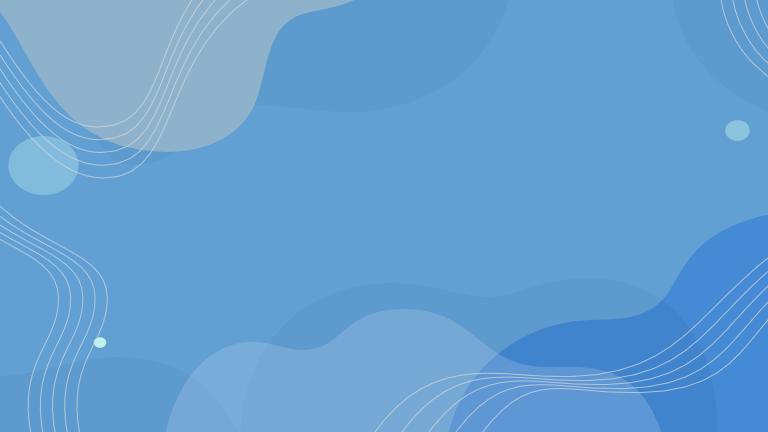
Reproduce this background procedurally as a Shadertoy shader.

```glsl
// Flat blue background with soft layered waves, pale dots and bundles of thin curved lines.

const float CANVAS_HEIGHT = 4.32;   // canvas is 7.68 x 4.32 units, y runs down from the top
const int STEPS = 14;               // straight pieces per cubic curve
const float TOP = 1.0;              // the filled area hangs from the top edge
const float BOTTOM = -1.0;          // the filled area rises from the bottom edge

const vec3 SKY = vec3(0.384, 0.627, 0.831);
const vec3 SHADE = vec3(0.950, 0.962, 0.973);
const vec3 SAND = vec3(0.560, 0.698, 0.800);
const vec3 COBALT = vec3(0.270, 0.540, 0.830);
const vec3 MIST = vec3(0.880, 0.920, 0.940);
const vec3 AQUA = vec3(0.750, 0.945, 0.930);
const vec3 THREAD = vec3(0.800, 0.840, 0.860);

vec2 cubic(vec2 a, vec2 b, vec2 c, vec2 d, float t) {
    float u = 1.0 - t;
    return u * u * u * a + 3.0 * u * u * t * b + 3.0 * u * t * t * c + t * t * t * d;
}

float segmentDistance(vec2 p, vec2 a, vec2 b) {
    vec2 ab = b - a;
    return length(p - a - ab * clamp(dot(p - a, ab) / dot(ab, ab), 0.0, 1.0));
}

// Adds a cubic border. edge.x is the distance, edge.y flips sign at each crossing.
void border(inout vec2 edge, vec2 p, float side, vec4 ab, vec4 cd) {
    vec2 lo = min(min(ab.xy, ab.zw), min(cd.xy, cd.zw)) - 0.1;
    vec2 hi = max(max(ab.xy, ab.zw), max(cd.xy, cd.zw)) + 0.1;
    if (p.x < lo.x || p.x > hi.x) return;
    vec2 a = ab.xy;
    for (int i = 1; i <= STEPS; i++) {
        vec2 b = cubic(ab.xy, ab.zw, cd.xy, cd.zw, float(i) / float(STEPS));
        edge.x = min(edge.x, segmentDistance(p, a, b));
        if ((a.x > p.x) != (b.x > p.x)) {
            float y = mix(a.y, b.y, (p.x - a.x) / (b.x - a.x));
            if ((y - p.y) * side > 0.0) edge.y = -edge.y;
        }
        a = b;
    }
}

float fill(vec2 edge, float px) {
    return clamp(0.5 - edge.x * edge.y / px, 0.0, 1.0);
}

float ellipse(vec2 p, vec2 center, vec2 radius, float px) {
    float d = (length((p - center) / radius) - 1.0) * min(radius.x, radius.y);
    return clamp(0.5 - d / px, 0.0, 1.0);
}

// Five lines of two joined cubics; the shift between lines varies from start to end.
float threads(vec2 p, vec4 ab, vec4 cd, vec4 ef, vec2 g, vec2 startShift, vec2 endShift, float px) {
    vec2 midShift = 0.5 * (startShift + endShift);
    vec2 edge = vec2(9.0, 1.0);
    for (int i = 0; i < 5; i++) {
        float k = float(i);
        vec4 middle = cd + k * midShift.xyxy;
        vec4 last = ef + k * vec4(midShift, endShift);
        border(edge, p, TOP, ab + k * startShift.xyxy, middle);
        border(edge, p, TOP, vec4(middle.zw, last.xy), vec4(last.zw, g + k * endShift));
    }
    return clamp((0.005 + 0.5 * px - edge.x) / px, 0.0, 1.0) * min(1.0, 0.01 / px);
}

void mainImage(out vec4 fragColor, in vec2 fragCoord) {
    float px = CANVAS_HEIGHT / iResolution.y;
    vec2 p = vec2(fragCoord.x, iResolution.y - fragCoord.y) * px;
    vec2 clear = vec2(9.0, 1.0);
    vec3 color = SKY;

    // Shaded waves at the top
    vec2 e = clear;
    border(e, p, TOP, vec4(5.10, -0.05, 4.90, 0.75), vec4(4.20, 1.12, 3.50, 1.12));
    border(e, p, TOP, vec4(3.50, 1.12, 3.10, 1.12), vec4(2.90, 1.05, 2.60, 1.06));
    border(e, p, TOP, vec4(2.60, 1.06, 2.10, 1.10), vec4(1.90, 1.65, 1.30, 1.65));
    border(e, p, TOP, vec4(1.30, 1.65, 0.90, 1.60), vec4(0.80, 1.10, 0.70, -0.05));
    color *= mix(vec3(1), SHADE, fill(e, px));
    e = clear;
    border(e, p, TOP, vec4(6.72, -0.05, 6.78, 0.50), vec4(7.20, 0.95, 7.75, 1.14));
    color *= mix(vec3(1), SHADE, fill(e, px));

    // Sand wave in the upper left
    e = clear;
    border(e, p, TOP, vec4(-0.10, 0.0, 0.35, 0.45), vec4(0.45, 1.50, 1.65, 1.52));
    border(e, p, TOP, vec4(1.65, 1.52, 2.20, 1.52), vec4(2.50, 1.25, 2.58, 0.95));
    border(e, p, TOP, vec4(2.58, 0.95, 2.70, 0.55), vec4(2.70, 0.20, 3.10, 0.12));
    border(e, p, TOP, vec4(3.10, 0.12, 3.35, 0.07), vec4(3.45, 0.05, 3.60, -0.03));
    color = mix(color, SAND, fill(e, px));

    // Cobalt wave in the lower right
    e = clear;
    border(e, p, BOTTOM, vec4(4.47, 4.40, 4.60, 3.70), vec4(5.20, 3.22, 5.90, 3.20));
    border(e, p, BOTTOM, vec4(5.90, 3.20, 6.20, 3.19), vec4(6.45, 3.20, 6.65, 2.97));
    border(e, p, BOTTOM, vec4(6.65, 2.97, 6.85, 2.70), vec4(6.90, 2.30, 7.75, 2.13));
    color = mix(color, COBALT, fill(e, px));

    // Shaded waves at the bottom
    e = clear;
    border(e, p, BOTTOM, vec4(2.40, 4.40, 2.40, 3.50), vec4(3.00, 2.83, 3.90, 2.83));
    border(e, p, BOTTOM, vec4(3.90, 2.83, 4.35, 2.83), vec4(4.60, 2.97, 4.85, 2.97));
    border(e, p, BOTTOM, vec4(4.85, 2.97, 5.20, 2.97), vec4(5.40, 2.78, 5.90, 2.78));
    border(e, p, BOTTOM, vec4(5.90, 2.78, 6.70, 2.78), vec4(7.20, 3.40, 7.18, 4.40));
    color *= mix(vec3(1), SHADE, fill(e, px));
    e = clear;
    border(e, p, BOTTOM, vec4(-0.10, 3.76, 0.40, 3.77), vec4(0.70, 3.57, 1.20, 3.57));
    border(e, p, BOTTOM, vec4(1.20, 3.57, 1.80, 3.57), vec4(2.20, 3.90, 2.42, 4.40));
    color *= mix(vec3(1), SHADE, fill(e, px));

    // Translucent mist wave
    e = clear;
    border(e, p, BOTTOM, vec4(1.64, 4.40, 1.75, 3.80), vec4(2.10, 3.43, 2.50, 3.42));
    border(e, p, BOTTOM, vec4(2.50, 3.42, 2.75, 3.42), vec4(2.85, 3.50, 3.02, 3.50));
    border(e, p, BOTTOM, vec4(3.02, 3.50, 3.45, 3.50), vec4(3.40, 3.09, 4.05, 3.09));
    border(e, p, BOTTOM, vec4(4.05, 3.09, 4.75, 3.09), vec4(4.80, 3.67, 5.45, 3.67));
    border(e, p, BOTTOM, vec4(5.45, 3.67, 5.90, 3.67), vec4(6.40, 3.60, 6.64, 4.40));
    color = mix(color, MIST, 0.18 * fill(e, px));

    // Pale dots
    color = mix(color, AQUA, 0.34 * ellipse(p, vec2(0.435, 1.655), vec2(0.35, 0.295), px));
    color = mix(color, AQUA, 0.45 * ellipse(p, vec2(7.375, 1.305), vec2(0.122, 0.103), px));
    color = mix(color, AQUA, ellipse(p, vec2(1.0, 3.425), vec2(0.062, 0.053), px));

    // Bundles of thin lines
    float lines = threads(p, vec4(-0.1, 0.25, 0.3, 0.9), vec4(0.6, 1.27, 0.98, 1.27),
        vec4(1.75, 1.27, 1.45, 0.15), vec2(2.4, -0.5), vec2(0.0, 0.14), vec2(0.03, 0.115), px);
    lines = max(lines, threads(p, vec4(-0.6, 1.95, -0.1, 2.5), vec4(0.58, 2.5, 0.585, 2.98),
        vec4(0.59, 3.45, 0.15, 3.6), vec2(0.32, 4.4), vec2(0.122, 0.0), vec2(0.122, 0.0), px));
    lines = max(lines, threads(p, vec4(3.6, 4.55, 4.15, 3.6), vec4(4.75, 3.72, 5.4, 3.76),
        vec4(6.9, 3.85, 6.9, 3.05), vec2(8.0, 2.35), vec2(0.25, 0.03), vec2(0.1, 0.05), px));
    lines = max(lines, threads(p, vec4(7.2, -0.1, 7.21, 0.1), vec4(7.3, 0.38, 7.5, 0.6),
        vec4(7.6, 0.7, 7.68, 0.77), vec2(7.8, 0.86), vec2(0.115, -0.02), vec2(0.115, -0.04), px));
    fragColor = vec4(mix(color, THREAD, 0.75 * lines), 1.0);
}
```
